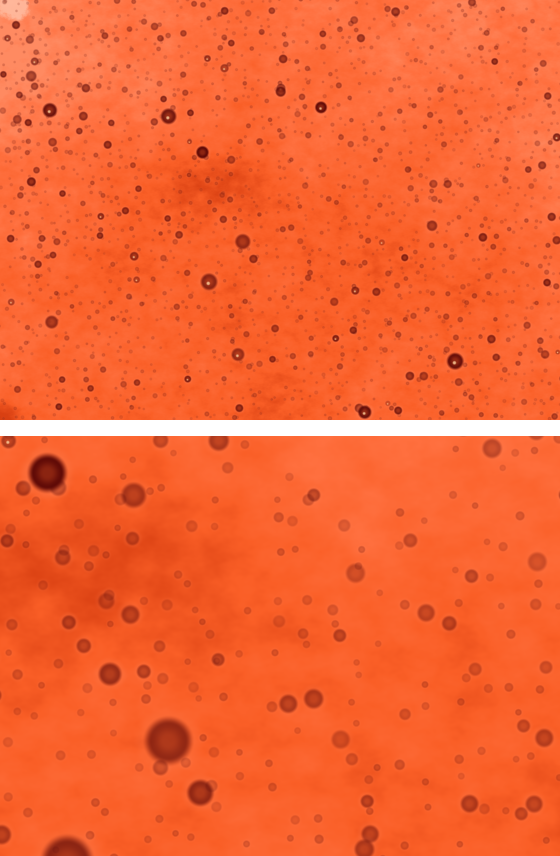
Top: the whole. Bottom: its middle third, enlarged.
Reproduce this texture procedurally as a Shadertoy shader.

```glsl
// Translucent orange-red liquid scattered with small dark bubbles.
// Gradient noise mottles a pale-to-deep colour ramp; four jittered grids
// add bubbles from faint specks to large dark-rimmed ones with a glint.

const vec3 DEEP   = vec3(0.85, 0.25, 0.07);
const vec3 ORANGE = vec3(0.98, 0.37, 0.15);
const vec3 CORAL  = vec3(1.00, 0.44, 0.25);
const vec3 PALE   = vec3(1.00, 0.54, 0.38);
const vec3 RIM    = vec3(0.36, 0.03, 0.02);
const vec3 CORE   = vec3(0.53, 0.13, 0.06);
const vec3 GLINT  = vec3(0.98, 0.80, 0.60);

vec3 hash3(vec2 p) {
    vec3 q = fract(vec3(p.xyx) * vec3(0.1031, 0.1030, 0.0973));
    q += dot(q, q.yxz + 33.33);
    return fract((q.xxy + q.yzz) * q.zyx);
}

float gradientAt(vec2 cell, vec2 offset) {
    float angle = 6.2832 * hash3(cell + 71.0).x;
    return dot(vec2(cos(angle), sin(angle)), offset);
}

float gradientNoise(vec2 p) {
    vec2 i = floor(p), f = p - i;
    vec2 u = f * f * f * (f * (f * 6.0 - 15.0) + 10.0);
    vec2 e = vec2(1.0, 0.0);
    return mix(mix(gradientAt(i, f), gradientAt(i + e, f - e), u.x),
               mix(gradientAt(i + e.yx, f - e.yx), gradientAt(i + 1.0, f - 1.0), u.x), u.y);
}

float fbm(vec2 p) {
    float sum = 0.0, amp = 1.0;
    for (int i = 0; i < 4; i++) {
        sum += amp * gradientNoise(p);
        p = mat2(1.6, 1.2, -1.2, 1.6) * p + 7.3;
        amp *= 0.55;
    }
    return sum;
}

float blob(vec2 p, vec2 center, vec2 size) {
    vec2 d = (p - center) / size;
    return exp(-dot(d, d));
}

float disc(float dist, float radius, float soft) {
    return 1.0 - smoothstep(radius - soft, radius + soft, dist);
}

// Tone runs 0 deep, 1 orange, 2 coral, 3 pale
vec3 liquidColor(float tone) {
    vec3 c = mix(DEEP, ORANGE, clamp(tone, 0.0, 1.0));
    c = mix(c, CORAL, clamp(tone - 1.0, 0.0, 1.0));
    return mix(c, PALE, clamp(tone - 2.0, 0.0, 1.0));
}

float liquidTone(vec2 p, float side) {
    float tone = 1.08 + 0.85 * smoothstep(0.25, 0.95, p.y) + 0.5 * side * side;
    tone += 0.75 * blob(p, vec2(0.06, 0.82), vec2(0.2, 0.17));
    tone -= 0.85 * blob(p, vec2(0.48, 0.56), vec2(0.25, 0.10));
    tone -= 2.0 * blob(p, vec2(0.0), vec2(0.05, 0.035));
    tone += 0.65 * fbm(p * 4.0);
    return tone + 0.5 * fbm(p * vec2(24.0, 34.0) + 9.0);
}

// One jittered grid of bubbles; radii span from sizes.x to sizes.y
vec3 addBubbles(vec3 color, vec2 p, float cell, vec2 sizes, float density,
                float strength, float glintShare, float seed, float pixel) {
    vec2 base = floor(p / cell);
    for (int y = -1; y <= 1; y++)
    for (int x = -1; x <= 1; x++) {
        vec2 id = base + vec2(x, y);
        vec3 place = hash3(id + seed);
        vec3 kind = hash3(id + seed + 53.7);
        vec2 center = (id + 0.1 + 0.8 * place.xy) * cell;
        float crowd = density * (1.0 + 3.5 * blob(center, vec2(0.25, 0.78), vec2(0.36, 0.27))
                                 * smoothstep(0.007, 0.014, sizes.y));
        if (place.z > crowd) continue;

        float r = mix(sizes.x, sizes.y, kind.x * kind.x);
        vec2 d = p - center;
        float dist = length(d);
        float soft = max(pixel, 0.22 * r);
        float opacity = strength * mix(0.6, 1.0, kind.y);
        color = mix(color, PALE, 0.25 * opacity * disc(dist, 1.4 * r, 0.3 * r));
        vec3 body = mix(RIM, CORE, disc(dist, 0.5 * r, 0.3 * r));
        color = mix(color, body, opacity * disc(dist, r, soft));
        float shine = disc(length(d - r * vec2(-0.1, -0.2)), 0.2 * r, max(pixel, 0.12 * r));
        color = mix(color, GLINT, 0.85 * shine * step(kind.z, glintShare));
    }
    return color;
}

void mainImage(out vec4 fragColor, in vec2 fragCoord) {
    vec2 p = fragCoord / iResolution.y;
    float pixel = 1.0 / iResolution.y;
    float side = 2.0 * fragCoord.x / iResolution.x - 1.0;

    vec3 color = liquidColor(liquidTone(p, side));

    // Pale foam in the upper left corner
    float foam = blob(p, vec2(0.03, 0.985), vec2(0.055, 0.04)) + 0.25 * fbm(p * 35.0);
    color = mix(color, vec3(1.0, 0.76, 0.66), 0.8 * smoothstep(0.45, 0.75, foam));

    // Bubbles, from the faintest specks to the largest
    color = addBubbles(color, p, 0.021, vec2(0.0025, 0.0048), 0.45, 0.30, 0.0, 11.0, pixel);
    color = addBubbles(color, p, 0.036, vec2(0.0050, 0.0075), 0.36, 0.50, 0.02, 37.0, pixel);
    color = addBubbles(color, p, 0.058, vec2(0.0075, 0.0105), 0.18, 0.80, 0.12, 83.0, pixel);
    color = addBubbles(color, p, 0.088, vec2(0.0115, 0.0190), 0.07, 1.0, 0.65, 131.0, pixel);

    fragColor = vec4(color, 1.0);
}
```
